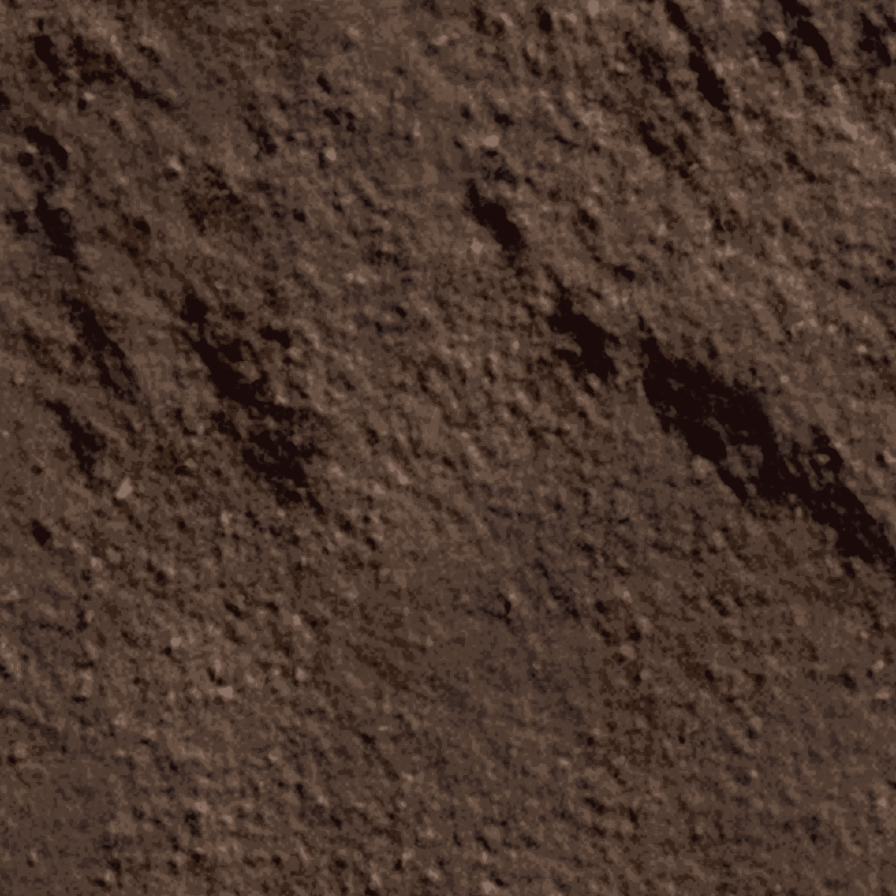
A three.js fragment shader for this texture:

```glsl
// Dry brown earth on a slope, scarred by dark ragged gashes that run down to the right.
// Shaded noise relief gives lumps and grit; hashed cells scatter pits and pebbles,
// and loops lay trails of gashes. One tone value then picks the soil colour.
varying vec2 vUv;

const vec3 HOLLOW = vec3(0.10, 0.045, 0.04);
const vec3 UMBER = vec3(0.225, 0.145, 0.10);
const vec3 SHADE = vec3(0.235, 0.17, 0.145);
const vec3 EARTH = vec3(0.31, 0.23, 0.19);
const vec3 PALE = vec3(0.40, 0.31, 0.255);
const vec3 PEBBLE = vec3(0.53, 0.43, 0.38);
const vec2 LIGHT = vec2(0.64, 0.77);
const vec2 DOWNHILL = vec2(0.59, -0.81);

float hash(vec2 p) {
  return fract(sin(dot(p, vec2(127.1, 311.7))) * 43758.5);
}

float noise(vec2 p) {
  vec2 i = floor(p);
  vec2 f = fract(p);
  f = f * f * (3.0 - 2.0 * f);
  float low = mix(hash(i), hash(i + vec2(1.0, 0.0)), f.x);
  float high = mix(hash(i + vec2(0.0, 1.0)), hash(i + 1.0), f.x);
  return mix(low, high, f.y);
}

float fbm(vec2 p) {
  float sum = 0.0;
  float weight = 0.57;
  for (int i = 0; i < 3; i++) {
    sum += weight * noise(p);
    p = mat2(1.6, 1.2, -1.2, 1.6) * p + 5.3;
    weight *= 0.5;
  }
  return sum;
}

// Axes across and along the slope
vec2 slopeSpace(vec2 p) {
  return vec2(dot(p, vec2(-DOWNHILL.y, DOWNHILL.x)), dot(p, DOWNHILL));
}

// Height difference towards the light
float relief(vec2 p, vec2 scale, float reach) {
  vec2 here = slopeSpace(p) * scale;
  vec2 lit = slopeSpace(p + LIGHT * reach) * scale;
  return fbm(here) - fbm(lit);
}

// Soft ovals, at most one per cell; radii are in cell units
float scatter(vec2 p, float cells, float density, vec2 radii, float seed) {
  vec2 g = p * cells;
  float mask = 0.0;
  for (int y = -1; y <= 1; y++) {
    for (int x = -1; x <= 1; x++) {
      vec2 cell = floor(g) + vec2(float(x), float(y));
      vec2 jitter = vec2(hash(cell + seed + 3.1), hash(cell + seed + 7.7));
      float size = mix(0.5, 1.0, hash(cell + seed + 5.3));
      vec2 q = slopeSpace(g - cell - 0.2 - 0.6 * jitter) / (radii * size);
      float oval = 1.0 - smoothstep(0.3, 1.0, length(q));
      mask = max(mask, oval * size * step(hash(cell + seed), density));
    }
  }
  return mask;
}

// Five torn gashes between two points, their width changing on the way
float trail(vec2 p, vec2 start, vec2 end, vec2 widths, float ragged, float seed) {
  float mask = 0.0;
  for (int i = 0; i < 5; i++) {
    float k = float(i);
    float t = (k + 0.5) / 5.0;
    vec2 jitter = vec2(hash(vec2(k, seed)), hash(vec2(seed, k + 20.0))) - 0.5;
    float width = mix(widths.x, widths.y, t) * (0.7 + 0.6 * hash(vec2(k + 9.0, seed)));
    vec2 q = slopeSpace(p - mix(start, end, t) - 0.05 * jitter);
    float d = length(q / vec2(width, width * 2.5)) + ragged;
    mask = max(mask, 1.0 - smoothstep(0.4, 1.35, d));
  }
  return mask;
}

vec3 soilColour(float tone, float warmth) {
  vec3 dim = mix(SHADE, UMBER, warmth);
  vec3 colour = mix(HOLLOW, dim, smoothstep(0.02, 0.34, tone));
  colour = mix(colour, EARTH, smoothstep(0.34, 0.52, tone));
  colour = mix(colour, PALE, smoothstep(0.58, 0.82, tone));
  return mix(colour, PEBBLE, smoothstep(0.86, 1.2, tone));
}

void main() {
  vec2 p = vUv;
  vec2 warped = p + 0.018 * (vec2(fbm(p * 45.0), fbm(p * 45.0 + 9.0)) - 0.5);
  float upper = smoothstep(0.35, 0.75, p.y);
  float patches = fbm(p * 5.0 + 2.7);
  float rough = smoothstep(0.3, 0.65, fbm(p * 4.0 + 14.0));

  // Lumps above, finer grit below, and a mottled grain all over
  float tone = 0.55 + 0.42 * (patches - 0.5);
  tone += mix(0.35, 0.85, upper) * relief(p, vec2(26.0, 19.0), 0.02);
  tone += mix(0.55, 1.1, rough) * relief(p, vec2(74.0, 60.0), 0.008);
  tone += 0.15 * (smoothstep(0.35, 0.65, noise(p * 240.0)) - 0.5);

  // Pits and pebbles, each pebble with its shadow
  tone -= 0.5 * scatter(warped, 14.0, 0.06 + 0.32 * upper, vec2(0.2, 0.36), 1.0);
  tone += 0.5 * scatter(warped, 34.0, 0.24, vec2(0.32, 0.4), 31.0);
  tone -= 0.3 * scatter(warped + LIGHT * 0.013, 34.0, 0.24, vec2(0.32, 0.4), 31.0);

  // Gashes, broken up by lit flakes
  float ragged = 2.0 * (fbm(slopeSpace(p) * vec2(46.0, 22.0)) - 0.5);
  float gash = trail(warped, vec2(0.54, 0.76), vec2(0.96, 0.38), vec2(0.024, 0.042), ragged, 2.0);
  gash = max(gash, trail(warped, vec2(0.04, 1.0), vec2(0.13, 0.44), vec2(0.015, 0.027), ragged, 5.0));
  gash = max(gash, 0.8 * trail(warped, vec2(0.2, 0.64), vec2(0.34, 0.48), vec2(0.018), ragged, 8.0));
  gash = max(gash, trail(warped, vec2(0.72, 0.92), vec2(1.02, 0.95), vec2(0.016, 0.03), ragged, 11.0));
  float flakes = smoothstep(0.25, 0.6, noise(slopeSpace(warped) * vec2(66.0, 32.0)));
  tone -= 0.62 * gash * mix(0.4, 1.0, flakes);

  float warmth = smoothstep(0.35, 0.65, fbm(p * 7.0 + 31.0)) * (1.0 - 0.5 * gash);
  gl_FragColor = vec4(soilColour(tone, warmth), 1.0);
}
```
